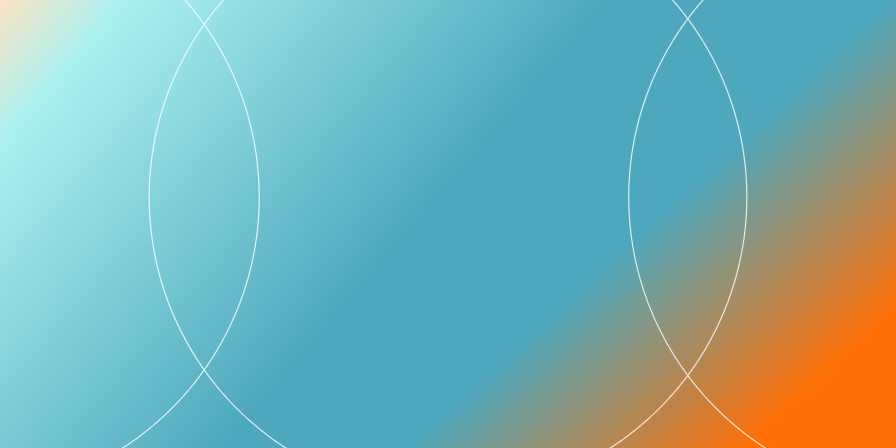
Reproduce this background procedurally as a Shadertoy shader.

```glsl
// A diagonal wash from cream through pale aqua and teal to vivid orange,
// overlaid with three thin overlapping circles.
// Colour bands are slanted linear ramps; circles are antialiased distance rings.

const vec3 CREAM  = vec3(0.99, 0.90, 0.77);
const vec3 AQUA   = vec3(0.67, 0.94, 0.94);
const vec3 TEAL   = vec3(0.302, 0.659, 0.741);
const vec3 ORANGE = vec3(1.0, 0.435, 0.025);

const float CIRCLE_RADIUS = 0.667;
const float CIRCLE_HEIGHT = 0.56;
const float LINE_WIDTH    = 0.0026;
const float LINE_OPACITY  = 0.82;

// Linear progress from start to end, clamped to 0..1.
float ramp(float start, float end, float value) {
    return clamp((value - start) / (end - start), 0.0, 1.0);
}

// Position across slanted bands, measured along the top edge.
float bandPosition(vec2 p, float slant) {
    return p.x + (1.0 - p.y) * slant;
}

vec3 diagonalWash(vec2 p) {
    float cool = bandPosition(p, 0.86);
    float warm = bandPosition(p, 1.08);
    vec3 color = mix(CREAM, AQUA, ramp(0.0, 0.28, cool));
    color = mix(color, TEAL, ramp(0.29, 1.36, cool));
    return mix(color, ORANGE, ramp(1.99, 2.75, warm));
}

// Pixel coverage of a circle outline; thin lines fade instead of vanishing.
float ring(vec2 p, vec2 center, float radius, float width, float pixel) {
    float dist = abs(length(p - center) - radius);
    float coverage = (0.5 * (width + pixel) - dist) / pixel;
    return clamp(coverage, 0.0, min(1.0, width / pixel));
}

void mainImage(out vec4 fragColor, in vec2 fragCoord) {
    // Canvas units: height is 1, origin at the lower left.
    float pixel = 1.0 / iResolution.y;
    vec2 p = fragCoord * pixel;
    vec3 color = diagonalWash(p);

    // Three circles in a row, the outer pair cut off by the sides.
    float outline = 0.0;
    for (int i = -1; i <= 1; i++) {
        float side = float(i);
        float centerX = 1.0 + 1.0794 * side - 0.009 * abs(side);
        vec2 center = vec2(centerX, CIRCLE_HEIGHT);
        outline = max(outline, ring(p, center, CIRCLE_RADIUS, LINE_WIDTH, pixel));
    }
    color = mix(color, vec3(1.0), outline * LINE_OPACITY);

    fragColor = vec4(color, 1.0);
}
```
